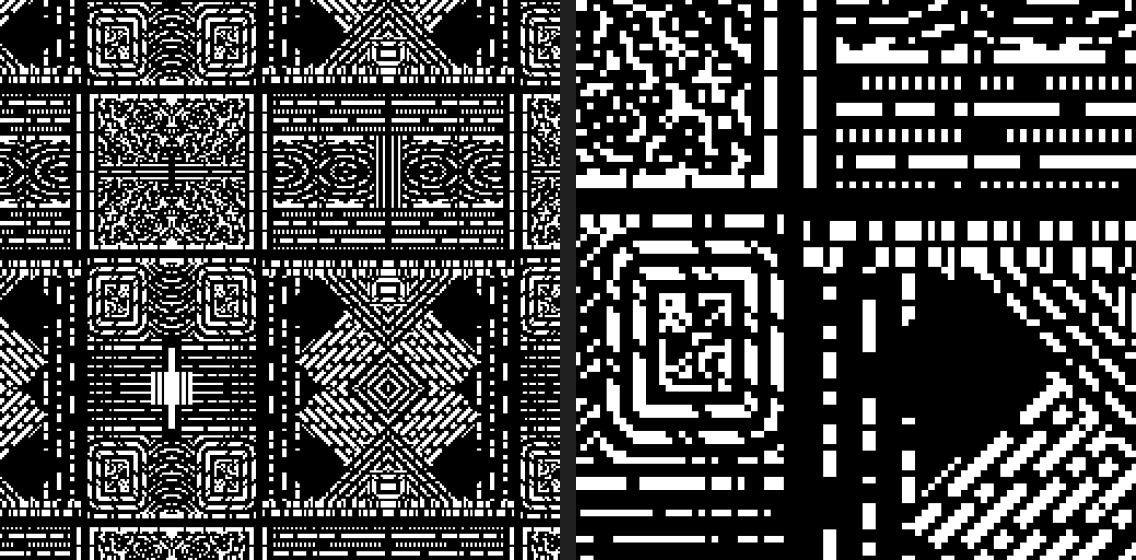
Left: the whole. Right: its middle third, enlarged.
A WebGL 1 fragment shader for this pattern:

```glsl
precision highp float;
uniform vec2 u_resolution;

const float GRID = 256.0;                      // cells across the canvas
const float HALF_REPEAT = 99.0;                // cells between mirror axes
const vec2 MIRROR_ORIGIN = vec2(78.0, 177.0);
const float NARROW_EDGE = 38.0;
const float WIDE_EDGE = 57.0;
const float SHORT_EDGE = 35.0;
const float TALL_EDGE = 59.0;
const float SEED_SPACING = 6.0;
const vec3 GROUND = vec3(0.0);
const vec3 INK = vec3(1.0);

vec2 hash2(vec2 p) {
  return fract(sin(vec2(dot(p, vec2(127.1, 311.7)), dot(p, vec2(269.5, 183.3)))) * 437.585);
}

// Distance to the nearest scattered seed, in cells
float cellular(vec2 p) {
  vec2 q = p / SEED_SPACING;
  float nearest = 9.0;
  for (int j = -1; j <= 1; j++) {
    for (int i = -1; i <= 1; i++) {
      vec2 site = floor(q) + vec2(float(i), float(j));
      nearest = min(nearest, distance(q, site + hash2(site)));
    }
  }
  return nearest * SEED_SPACING;
}

float band(float d, float period, float width) {
  return step(mod(d + 0.5, period), width);
}

// Irregular gaps along a line
float stitch(float along, float row, float fill) {
  return step(-fill, sin(1.7 * along + 4.1 * row) + sin(0.61 * along + 2.3 * row));
}

float dashed(float d, float along, float period, float width, float fill) {
  return band(d, period, width) * stitch(along, floor((d + 0.5) / period), fill);
}

float roundBox(vec2 p, vec2 size, float radius) {
  vec2 d = abs(p) - size + radius;
  return length(max(d, 0.0)) + min(max(d.x, d.y), 0.0) - radius;
}

float maze(vec2 p) {
  return dashed(cellular(p), p.x - p.y, 2.6, 1.25, 0.55);
}

float longDash(float along) {
  return step(1.0, mod(along + 0.5, 9.0));
}

float mazePanel(vec2 p) {
  if (p.x > 35.0) return longDash(p.y) * step(p.x, 37.0);
  if (p.y > 33.0) return longDash(p.x + 3.0) * step(34.0, p.y);
  if (p.x > 33.0) return 0.0;
  if (p.x + 2.0 * p.y < 17.0) return band(p.y, 3.0, 1.0) * step(2.0, p.x);
  if (p.y < 4.0) return dashed(p.y, p.x, 3.0, 1.0, 0.8);
  return maze(p);
}

float linedPanel(vec2 p) {
  if (p.x > 55.0) return longDash(p.y);
  if (p.x > 52.0 || p.x == 32.0) return 0.0;
  if (p.x < 7.0 && p.y < 17.0) return band(p.x + 1.0, 3.0, 1.0) * step(1.0, p.x);
  if (p.x < 2.0) return 0.0;
  if (p.y < 15.0) {
    float eye = p.x < 32.0 ? 20.0 : 49.0;
    float oval = length(vec2((p.x - eye) * 0.6, p.y));
    return dashed(oval, p.x + p.y, 3.4, 1.2, 0.6);
  }
  // Solid rows alternate with dotted rows
  float dotted = mod(floor((p.y + 1.0) / 4.0), 2.0);
  float dots = mix(1.0, band(p.x, 2.0, 1.0), dotted);
  return dots * dashed(p.y + 1.0, p.x * 0.4, 4.0, 2.0, 1.2);
}

float paddedPanel(vec2 p) {
  if (p.y < 23.0) {
    if (p.x < 2.0) return step(p.y, 15.0) + step(abs(p.y - 17.0), 1.0);
    if (p.x < 10.0 && p.y < 8.0) return band(p.x - 5.0, 3.0, 1.5);
    if (p.x < 5.0) return 0.0;
    float ticks = p.x > 24.0 ? band(p.x, 4.0, 3.0) : 1.0;
    return ticks * dashed(p.y + 2.0, p.x * 0.6, 4.0, p.y > 16.0 ? 2.0 : 1.0, 1.1);
  }
  if (p.y > 57.0) return stitch(p.x, 3.0, 0.4);
  float pad = roundBox(p - vec2(25.0, 40.0), vec2(12.5, 15.0), 5.0);
  if (p.x < 11.0) return dashed(p.y - 0.05 * p.x * p.x, p.x, 3.5, 1.2, 0.5);
  if (pad < -8.0) return maze(p);
  return dashed(-pad, p.x + p.y, 4.0, 1.7, 0.8);
}

float diamondPanel(vec2 p) {
  float sum = p.x + p.y;
  float skew = p.y - p.x;
  if (abs(p.x - 33.0) + abs(p.y - 37.0) < 15.0) return 0.0;
  if (p.y > 51.0) return dashed(p.y - 52.0, p.x, 4.0, 2.5, 0.5) * band(p.x, 5.0, 4.0);
  if (p.x > 40.0) return dashed(p.x - 41.0, p.y * 0.7, 6.0, 2.0, 0.0);
  float crown = roundBox(p - vec2(0.0, 45.0), vec2(10.0, 8.0), 3.0);
  if (crown < 0.0) return dashed(-crown, sum, 3.5, 1.8, 0.6);
  if (sum < 20.0) return dashed(sum, skew, 5.0, 2.0, 1.3);
  if (skew > 14.0) return dashed(skew, sum, 5.0, 2.0, 0.7);
  if (skew < -30.0 || sum > 56.0) return 0.0;
  return dashed(sum - 1.0, skew * 0.5, 5.0, 2.5, 0.9);
}

// Mirrored layout: two column widths by two row heights
float ink(vec2 cell) {
  vec2 q = mod(cell - MIRROR_ORIGIN, 2.0 * HALF_REPEAT);
  q = min(q, 2.0 * HALF_REPEAT - q);
  vec2 far = HALF_REPEAT - q;
  bool narrow = q.x <= NARROW_EDGE;
  if (!narrow && far.x > WIDE_EDGE) return 0.0;
  if (q.y <= SHORT_EDGE) return narrow ? mazePanel(q) : linedPanel(vec2(far.x, q.y));
  if (far.y > TALL_EDGE) return 0.0;
  return narrow ? paddedPanel(vec2(q.x, far.y)) : diamondPanel(far);
}

void main() {
  float scale = GRID / min(u_resolution.x, u_resolution.y);
  vec2 pos = gl_FragCoord.xy * scale - 0.5;
  vec2 base = floor(pos);
  vec2 blend = clamp((pos - base - 0.5) / scale + 0.5, 0.0, 1.0);
  float low = mix(ink(base), ink(base + vec2(1.0, 0.0)), blend.x);
  float high = mix(ink(base + vec2(0.0, 1.0)), ink(base + 1.0), blend.x);
  gl_FragColor = vec4(mix(GROUND, INK, clamp(mix(low, high, blend.y), 0.0, 1.0)), 1.0);
}
```
